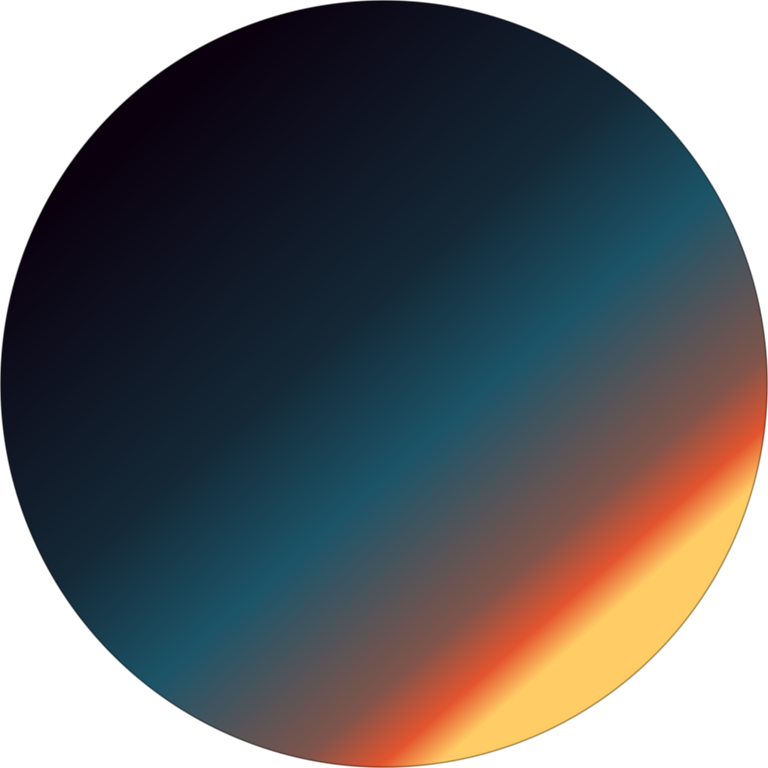
Write a three.js fragment shader that draws this background.

```glsl
#define RADIUS 0.4995
#define EDGE_SOFTNESS 0.0015
#define RIM_WIDTH 0.0015
#define RIM_SHADE 0.45
#define SLOPE_DIR vec2(0.66, 0.75)
#define NIGHT vec3(0.040, 0.000, 0.055)
#define NAVY vec3(0.078, 0.157, 0.212)
#define TEAL vec3(0.110, 0.330, 0.408)
#define UMBER vec3(0.500, 0.330, 0.295)
#define EMBER vec3(0.890, 0.330, 0.180)
#define GOLD vec3(1.000, 0.800, 0.400)
#define PAPER vec3(1.0)

varying vec2 vUv;

// Linear progress between two stops, held at both ends
float ramp(float from, float to, float t) {
  return clamp((t - from) / (to - from), 0.0, 1.0);
}

// Dusk gradient, from night sky to the lit corner
vec3 duskGradient(float t) {
  vec3 color = mix(NIGHT, NAVY, ramp(0.245, 0.617, t));
  color = mix(color, TEAL, ramp(0.617, 0.800, t));
  color = mix(color, UMBER, ramp(0.800, 1.003, t));
  color = mix(color, EMBER, ramp(1.003, 1.075, t));
  return mix(color, GOLD, ramp(1.075, 1.123, t));
}

void main() {
  // Distance along the diagonal, measured from the top left corner
  float along = dot(vec2(vUv.x, 1.0 - vUv.y), SLOPE_DIR);
  vec3 color = duskGradient(along);

  // Disc with a hairline dark rim
  float discDistance = length(vUv - 0.5) - RADIUS;
  float rim = smoothstep(-RIM_WIDTH - EDGE_SOFTNESS, -RIM_WIDTH + EDGE_SOFTNESS, discDistance);
  color *= 1.0 - RIM_SHADE * rim;

  // Paper around the disc
  float outside = smoothstep(-EDGE_SOFTNESS, EDGE_SOFTNESS, discDistance);
  gl_FragColor = vec4(mix(color, PAPER, outside), 1.0);
}
```
